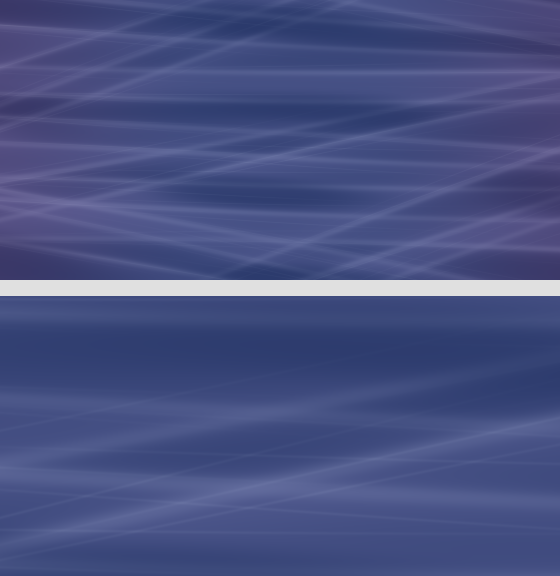
Top: the whole. Bottom: its middle third, enlarged.
Write a Shadertoy shader that draws this background.

```glsl
// Soft beams of lilac light crossing a deep blue field.
// Fans of slightly bowed lines each carry a one-sided glow, a pale crest
// and faint hairlines; layered sines leave long dark lenses between them.

#define GLOW_GAIN 0.92
#define GLOW_LONG 0.068
#define GLOW_SHORT 0.016
#define CREST_WIDTH 0.0100
#define CREST_GAIN 0.95
#define HAIR_WIDTH 0.0018
#define HAIR_GAIN 0.36
#define LENS_DEPTH 0.80
#define DEEP_BLUE vec3(0.160, 0.220, 0.415)
#define DEEP_VIOLET vec3(0.220, 0.205, 0.390)
#define HAZE_BLUE vec3(0.345, 0.375, 0.585)
#define HAZE_VIOLET vec3(0.380, 0.350, 0.560)

float hash(float n) {
    return fract(sin(n * 12.9898) * 4375.85);
}

// Gaussian line, widened to the pixel size without gaining energy
float softLine(float d, float width) {
    float w = max(width, 0.6 / iResolution.y);
    return exp(-d * d / (w * w)) * width / w;
}

// One beam: x = glow, y = crest, z = hairlines
vec3 beam(vec2 p, float height, float slope, float seed) {
    float x = p.x - 1.0;
    float bow = 0.012 * sin(1.7 * x + 6.3 * hash(seed));
    float d = (p.y - height - slope * x - bow) / sqrt(1.0 + slope * slope);
    float strength = 0.75 + 0.25 * sin(2.3 * x + 6.3 * hash(seed + 0.4));

    // The long tail falls on one side of the line, the sharp edge on the other
    float side = hash(seed + 0.7) < 0.5 ? -1.0 : 1.0;
    float s = d * side;
    float tail = mix(GLOW_SHORT, GLOW_LONG, smoothstep(-0.009, 0.009, s));
    float glow = exp(-sqrt(s * s + 0.00004) / tail);

    // Three hairlines diverge slowly from the beam
    float hair = 0.0;
    for (int i = 0; i < 3; i++) {
        float k = float(i) - 1.0;
        float shift = 0.035 * k + 0.03 * (hash(seed + 0.2 + k) - 0.5);
        float fade = 0.5 + 0.5 * sin(3.1 * x + 6.3 * hash(seed + k));
        hair += softLine(d + shift + 0.02 * k * x, HAIR_WIDTH) * fade;
    }
    return vec3(glow, softLine(d, CREST_WIDTH), hair) * strength;
}

// Parallel beams with small changes of height and direction
vec3 fan(vec2 p, int count, float start, float gap, float slope, float spread, float seed) {
    vec3 sum = vec3(0.0);
    for (int i = 0; i < count; i++) {
        float id = seed + float(i) * 1.37;
        float height = start + gap * (float(i) + 0.4 * (hash(id) - 0.5));
        sum += beam(p, height, slope + spread * (hash(id + 0.9) - 0.5), id);
    }
    return sum;
}

// Long dark lenses, alternating between the middle and the sides
float lenses(vec2 p) {
    float x = p.x - 1.0;
    float y = p.y + 0.05 * x;
    float middle = exp(-3.0 * x * x) * cos(20.3 * (y - 0.62));
    float sides = smoothstep(0.35, 1.0, abs(x)) * cos(12.6 * (y - 0.45) + 1.1 * x);
    return smoothstep(0.1, 1.0, middle + 0.8 * sides + 0.15 * sin(5.0 * x + 9.0 * y));
}

void mainImage(out vec4 fragColor, in vec2 fragCoord) {
    vec2 uv = fragCoord / iResolution.xy;
    vec2 p = vec2(2.0 * uv.x, uv.y);

    // Steep fans at two corners, a middle rise, level beams and falling beams
    vec3 light = fan(p, 3, 0.89, 0.10, 0.36, 0.04, 1.0);
    light += fan(p, 3, -0.14, 0.11, 0.36, 0.05, 11.0);
    light += fan(p, 2, 0.45, 0.08, 0.20, 0.05, 23.0);
    light += fan(p, 9, 0.14, 0.10, -0.05, 0.09, 31.0);
    light += fan(p, 3, -0.04, 0.09, -0.20, 0.06, 53.0);
    light += fan(p, 2, 1.04, 0.08, -0.19, 0.05, 67.0);

    // Blue in the middle, violet towards both sides
    float violet = smoothstep(0.25, 1.15, abs(p.x - 1.0));
    vec3 deep = mix(DEEP_BLUE, DEEP_VIOLET, violet);
    vec3 haze = mix(HAZE_BLUE, HAZE_VIOLET, violet);

    float dim = 1.0 - LENS_DEPTH * lenses(p);
    float glow = 1.0 - exp(-GLOW_GAIN * light.x * dim);
    vec3 color = mix(deep, haze, glow);

    // Pale crests and hairlines lie over the haze
    float shine = CREST_GAIN * (1.0 - exp(-light.y)) * mix(0.5, 1.0, dim);
    color += vec3(0.085, 0.088, 0.070) * (shine + HAIR_GAIN * light.z);
    fragColor = vec4(color, 1.0);
}
```
